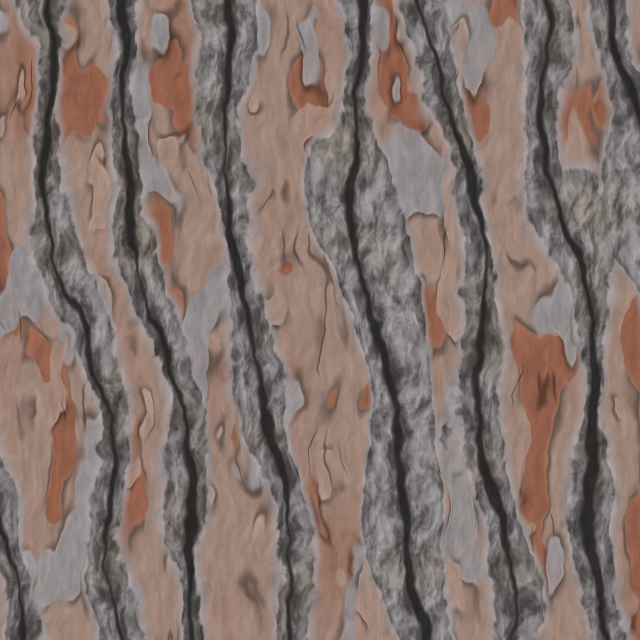
This texture is drawn by a WebGL 1 fragment shader. Its source:

```glsl
precision highp float;
// Weathered pine bark: tan and rust plates split by rough grey vertical furrows.
uniform vec2 u_resolution;

#define COLUMNS 6.5
#define LEAN 0.13
#define FURROW_WIDTH 0.029
#define CRACK_WIDTH 0.0055
#define FLAKE_SCALE vec2(12.0, 5.0)
#define ROUGH_SCALE vec2(48.0, 25.0)
#define CRACK_COLOR vec3(0.14, 0.135, 0.135)
#define SHADE_COLOR vec3(0.28, 0.265, 0.26)
#define LILAC_COLOR vec3(0.58, 0.56, 0.57)
#define TAN_COLOR vec3(0.615, 0.515, 0.465)
#define RUST_COLOR vec3(0.56, 0.355, 0.275)

float hash(float n) {
  return fract(sin(n * 91.35) * 4375.85);
}

vec2 gradient(vec2 cell) {
  float angle = 6.2832 * fract(sin(dot(cell, vec2(127.1, 311.7))) * 4375.85);
  return vec2(cos(angle), sin(angle));
}

float gradientNoise(vec2 p) {
  vec2 i = floor(p), f = fract(p);
  vec2 u = f * f * f * (f * (f * 6.0 - 15.0) + 10.0);
  vec2 e = vec2(1.0, 0.0);
  float low = mix(dot(gradient(i), f), dot(gradient(i + e), f - e), u.x);
  float high = mix(dot(gradient(i + e.yx), f - e.yx),
                   dot(gradient(i + 1.0), f - 1.0), u.x);
  return mix(low, high, u.y);
}

float fbm(vec2 p) {
  float sum = 0.0, amplitude = 0.6;
  for (int i = 0; i < 4; i++) {
    sum += amplitude * gradientNoise(p);
    p = mat2(1.9, 0.5, -0.5, 1.9) * p + 17.3;
    amplitude *= 0.55;
  }
  return sum;
}

// x: distance to the nearest crack, y: signed distance into the plate.
vec2 furrows(vec2 p) {
  float x = (p.x + LEAN * p.y) * COLUMNS;
  vec2 nearest = vec2(1.0);
  for (int i = -1; i <= 2; i++) {
    float column = floor(x) + float(i);
    float centre = column + 0.4 * hash(column)
                 + 0.6 * gradientNoise(vec2(column * 7.3 + 0.5, p.y * 2.3));
    float side = step(centre, x);
    float spread = gradientNoise(vec2(column * 3.7 + side * 1.9, p.y * 4.0));
    float width = max(FURROW_WIDTH * (0.95 + 1.5 * spread), 0.005);
    float d = abs(x - centre) / COLUMNS;
    nearest = min(nearest, vec2(d, d - width));
  }
  return nearest;
}

// Lays one thin flake layer over a colour, with a broken shadow at its lip.
vec3 addFlakes(vec3 base, vec3 tint, vec2 p, float seed, float level) {
  vec2 s = p * FLAKE_SCALE + seed;
  float v = gradientNoise(s) + 0.3 * gradientNoise(s * 2.7) - level;
  float cover = smoothstep(-0.025, 0.025, v);
  float lip = smoothstep(-0.14, 0.0, v) * (1.0 - cover);
  float broken = smoothstep(-0.2, 0.25, gradientNoise(s * 2.1 + 31.0));
  vec3 color = mix(base, tint, cover * 0.9) * (1.0 - 0.38 * lip * broken);
  float light = cover * (1.0 - smoothstep(0.02, 0.1, v));
  return color + 0.035 * light * broken;
}

void main() {
  vec2 p = gl_FragCoord.xy / u_resolution.y;
  vec2 warp = vec2(fbm(p * vec2(11.0, 8.0)), fbm(p * vec2(11.0, 8.0) + 43.0));
  vec2 q = p + vec2(0.026, 0.035) * warp;
  float rough = fbm(q * ROUGH_SCALE);
  float relief = rough - fbm((q + vec2(0.004, -0.004)) * ROUGH_SCALE);
  float grain = fbm(q * vec2(75.0, 20.0) + 7.0);
  float patches = gradientNoise(p * vec2(4.5, 2.6) + 3.7);

  vec2 furrow = furrows(q);
  float inside = furrow.y + 0.011 * rough
               - 0.05 * smoothstep(0.12, 0.5, patches);

  // Rough grey bark, darkening towards the cracks.
  float height = rough + 0.35 * smoothstep(0.0, 0.03, furrow.x) - 0.15;
  vec3 bark = mix(SHADE_COLOR, LILAC_COLOR, smoothstep(-0.48, 0.5, height));
  bark *= 1.0 + 0.4 * relief;
  bark *= mix(vec3(1.0), vec3(1.0, 0.98, 0.92),
              smoothstep(-0.1, 0.3, gradientNoise(p * 7.0 + 21.0)));

  // Plates built from overlapping flakes.
  float tone = gradientNoise(q * vec2(9.0, 4.0) + 61.0);
  vec3 plate = mix(TAN_COLOR, RUST_COLOR, smoothstep(0.0, 0.7, tone) * 0.6);
  plate = addFlakes(plate, RUST_COLOR, q, 11.3, 0.24);
  plate = addFlakes(plate, LILAC_COLOR * 0.98, q, 57.9, 0.27);
  plate = addFlakes(plate, TAN_COLOR * 1.03, q * 1.35, 83.1, 0.34);
  plate *= 1.0 + 0.17 * grain + 0.12 * relief;
  float split = abs(gradientNoise(q * vec2(30.0, 6.0) + 19.0));
  float splitArea = smoothstep(0.15, 0.4, gradientNoise(q * vec2(13.0, 9.0)));
  plate *= 1.0 - 0.35 * splitArea * (1.0 - smoothstep(0.0, 0.07, split));

  // Pale worn rim and a soft contact shadow below it.
  float rim = 1.0 - smoothstep(0.003, 0.018, inside);
  plate = mix(plate, LILAC_COLOR * (1.04 + 0.4 * rough), rim * 0.8);
  bark *= 1.0 - 0.16 * smoothstep(-0.012, 0.0, inside);
  vec3 color = mix(bark, plate, smoothstep(-0.002, 0.004, inside));

  // Deep cracks of uneven width.
  float opening = gradientNoise(q * vec2(8.0, 6.0) + 71.0);
  float crackWidth = CRACK_WIDTH * (0.85 + 1.6 * opening + 0.6 * rough);
  float crack = 1.0 - smoothstep(crackWidth - 0.003, crackWidth + 0.004, furrow.x);
  color = mix(color, CRACK_COLOR, crack * 0.88);
  gl_FragColor = vec4(color, 1.0);
}
```
